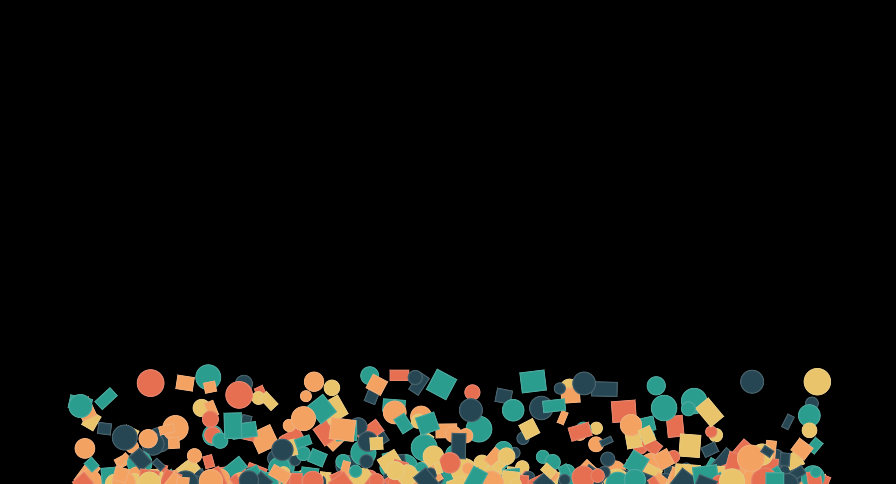
Give the GLSL for this background, as a Shadertoy shader.

```glsl
#define SHAPE_COUNT 470
#define PILE_LEFT 0.088
#define PILE_RIGHT 0.916
#define PILE_HEIGHT 0.226
#define PILE_FALLOFF 3.4
#define SIZE_MIN 0.012
#define SIZE_MAX 0.029
#define CIRCLE_SHARE 0.5
#define RIM_WIDTH 0.0022
#define RIM_STRENGTH 0.22

const vec3 PALETTE[5] = vec3[5](
    vec3(0.149, 0.275, 0.325),  // slate
    vec3(0.165, 0.616, 0.561),  // teal
    vec3(0.914, 0.769, 0.416),  // sand
    vec3(0.957, 0.635, 0.380),  // orange
    vec3(0.906, 0.435, 0.318)   // coral
);

float hash(float id, float salt) {
    return fract(sin(id * 12.9898 + salt * 78.233) * 43758.5);
}

float boxDistance(vec2 p, vec2 halfSize) {
    vec2 d = abs(p) - halfSize;
    return length(max(d, 0.0)) + min(max(d.x, d.y), 0.0);
}

vec2 rotate(vec2 p, float angle) {
    float c = cos(angle), s = sin(angle);
    return vec2(c * p.x - s * p.y, s * p.x + c * p.y);
}

// Even spread along x, thinning out with height
vec2 shapeCenter(float id, float aspect) {
    float along = fract(id * 0.61803 + 0.04 * hash(id, 1.0));
    float height = PILE_HEIGHT * pow(hash(id, 2.0), PILE_FALLOFF);
    return vec2(mix(PILE_LEFT, PILE_RIGHT, along) * aspect, height);
}

float shapeDistance(vec2 p, float id, float size) {
    if (hash(id, 4.0) < CIRCLE_SHARE) return length(p) - size;
    vec2 halfSize = size * vec2(mix(0.5, 0.95, hash(id, 5.0)), 0.95);
    return boxDistance(rotate(p, 6.2832 * hash(id, 6.0)), halfSize);
}

void mainImage(out vec4 fragColor, in vec2 fragCoord) {
    vec2 p = fragCoord / iResolution.y;
    float aspect = iResolution.x / iResolution.y;
    float pixel = 1.0 / iResolution.y;
    vec3 color = vec3(0.0);

    // Paint the confetti from back to front, only near the floor
    if (p.y < PILE_HEIGHT + 2.0 * SIZE_MAX) {
        for (int i = 0; i < SHAPE_COUNT; i++) {
            float id = float(i) + 1.0;
            vec2 local = p - shapeCenter(id, aspect);
            if (dot(local, local) > 4.0 * SIZE_MAX * SIZE_MAX) continue;

            float size = mix(SIZE_MIN, SIZE_MAX, hash(id, 3.0));
            float dist = shapeDistance(local, id, size);
            vec3 fill = PALETTE[int(5.0 * hash(id, 7.0))];

            // Pale rim just inside the edge
            float rim = smoothstep(-RIM_WIDTH - pixel, -RIM_WIDTH + pixel, dist);
            fill = mix(fill, vec3(0.85), RIM_STRENGTH * rim);
            color = mix(color, fill, smoothstep(0.5 * pixel, -0.5 * pixel, dist));
        }
    }
    fragColor = vec4(color, 1.0);
}
```
